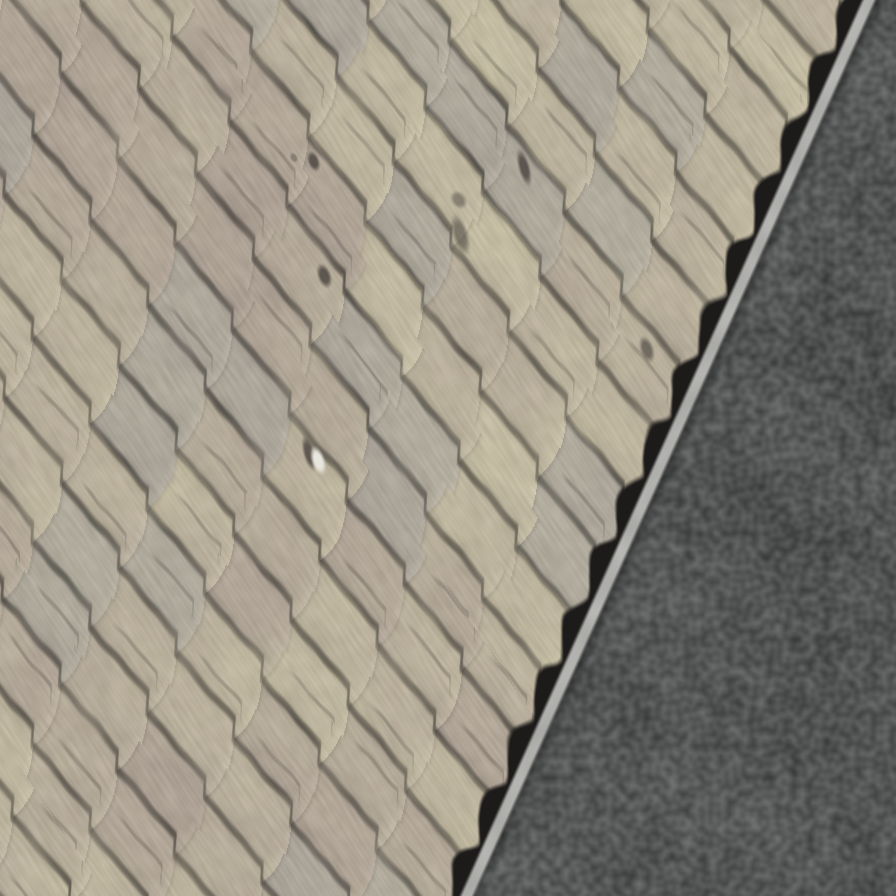
Write a three.js fragment shader that draws this texture.

```glsl
// Slanted rows of weathered roof shingles ending at a pale metal strip beside dark asphalt.
varying vec2 vUv;

float hash(vec2 p) {
  return fract(sin(dot(p, vec2(127.1, 311.7))) * 43758.5);
}

vec2 randomGradient(vec2 cell) {
  float angle = 6.2832 * hash(cell);
  return vec2(cos(angle), sin(angle));
}

float gradientNoise(vec2 p) {
  vec2 cell = floor(p), f = fract(p);
  vec2 w = f * f * f * (f * (f * 6.0 - 15.0) + 10.0);
  vec2 e = vec2(1.0, 0.0);
  float low = mix(dot(randomGradient(cell), f),
                  dot(randomGradient(cell + e), f - e), w.x);
  float high = mix(dot(randomGradient(cell + e.yx), f - e.yx),
                   dot(randomGradient(cell + 1.0), f - 1.0), w.x);
  return mix(low, high, w.y);
}

// Coordinates on the shingle lattice: x along a row, y across the rows
vec2 latticeCoords(vec2 p) {
  vec2 along = vec2(0.064, -0.095), across = vec2(0.0306, 0.0682);
  vec2 q = p - vec2(0.5113, 0.4974);
  float area = along.x * across.y - along.y * across.x;
  return vec2(q.x * across.y - q.y * across.x,
              along.x * q.y - along.y * q.x) / area;
}

// Soft slanted oval used for chips and holes
float speck(vec2 p, vec2 center, vec2 radius) {
  vec2 q = p - center;
  q.x += 0.25 * q.y;
  return 1.0 - smoothstep(0.5, 1.3, length(q / radius));
}

vec3 shingles(vec2 p, vec2 g) {
  // Each seam drifts along a shingle, then steps back at its end
  float seam = floor(g.y + 0.5);
  float shift = 0.16 * (hash(vec2(seam, 3.0)) - 0.5);
  float f = fract(g.x + shift);
  float drift = 0.2 * (f - 0.5 - smoothstep(0.9, 1.0, f));
  float wobble = 0.05 * gradientNoise(g * vec2(3.0, 1.0));
  float d = g.y - seam - drift - wobble;
  float row = seam + step(0.0, d) - 1.0;
  float v = fract(d);

  // Rounded shingle ends
  float u = g.x + shift - 0.35 * v * (1.0 - v);
  vec2 id = vec2(floor(u), row);
  u = fract(u);
  float tone = hash(id + 7.3);

  // Patchy pink and straw tints, different on each shingle
  float patches = gradientNoise(p * 5.0 + 2.0) + 0.5 * gradientNoise(p * 17.0);
  float straw = clamp(0.2 + 0.55 * tone + 0.45 * patches + 0.25 * p.x, 0.0, 1.0);
  vec3 color = mix(vec3(0.665, 0.615, 0.575), vec3(0.765, 0.735, 0.635), straw);
  color = mix(color, vec3(0.65, 0.64, 0.61), 0.55 * step(0.76, hash(id + 19.0)));

  // Grain drawn out along the row
  color += 0.05 * gradientNoise(g * vec2(2.5, 17.0));
  color += 0.025 * gradientNoise(p * 65.0);

  // Thin splits on some shingles
  float splitAt = mix(0.25, 0.72, hash(id + 31.0));
  float split = 1.0 - smoothstep(0.01, 0.05, abs(v - splitAt));
  split *= step(0.55, hash(id + 43.0)) * smoothstep(0.1, 0.3, u)
         * (1.0 - smoothstep(0.8, 0.98, u));
  color *= 1.0 - 0.16 * split;

  // Faint light and dark sides of the shingle ends
  color *= 1.0 - 0.07 * (1.0 - smoothstep(0.0, 0.06, u));
  color += 0.025 * smoothstep(0.9, 0.98, u);

  // Dark seams with a soft shadow above
  float depth = 0.75 + 0.45 * gradientNoise(g * vec2(1.3, 2.0) + 5.0);
  float line = 1.0 - smoothstep(0.02, 0.095, abs(d));
  float shade = exp(-abs(d) * (d > 0.0 ? 9.0 : 18.0));
  color *= 1.0 - depth * (0.38 * line + 0.14 * shade);
  return color;
}

vec3 asphalt(vec2 p) {
  float grain = 0.11 * gradientNoise(p * 110.0) + 0.07 * gradientNoise(p * 58.0 + 9.0);
  float stain = 0.05 * gradientNoise(p * 6.0) + 0.04 * gradientNoise(p * 19.0);
  return vec3(0.33, 0.335, 0.335) + grain + stain;
}

void main() {
  vec2 p = vUv;
  vec2 g = latticeCoords(p);
  float edge = p.x - 0.521 - 0.449 * p.y;
  vec3 color = shingles(p, g);

  // Small holes and one bright chip
  float holes = speck(p, vec2(0.350, 0.820), vec2(0.006, 0.010));
  holes += 0.5 * speck(p, vec2(0.328, 0.824), vec2(0.004, 0.005));
  holes += speck(p, vec2(0.585, 0.813), vec2(0.006, 0.018));
  holes += speck(p, vec2(0.362, 0.692), vec2(0.007, 0.012));
  holes += 0.7 * speck(p, vec2(0.514, 0.738), vec2(0.008, 0.020));
  holes += 0.6 * speck(p, vec2(0.512, 0.777), vec2(0.008, 0.009));
  holes += 0.8 * speck(p, vec2(0.722, 0.610), vec2(0.007, 0.013));
  holes += speck(p, vec2(0.345, 0.494), vec2(0.006, 0.017));
  color = mix(color, vec3(0.25, 0.23, 0.22), 0.75 * min(holes, 1.0));
  color = mix(color, vec3(0.91, 0.90, 0.87), speck(p, vec2(0.355, 0.486), vec2(0.007, 0.014)));

  // Scalloped shadow under the row ends
  float scallop = pow(abs(cos(3.1416 * (g.y + 0.06))), 1.5);
  float rim = -0.014 - 0.018 * scallop + 0.004 * gradientNoise(p * 40.0);
  color = mix(color, vec3(0.11, 0.105, 0.10), smoothstep(rim - 0.004, rim + 0.004, edge));

  // Ground and metal strip
  vec3 ground = asphalt(p) * (0.72 + 0.28 * smoothstep(0.008, 0.022, edge));
  color = mix(color, ground, smoothstep(0.004, 0.010, edge));
  float strip = 1.0 - smoothstep(0.004, 0.010, abs(edge));
  color = mix(color, vec3(0.69, 0.69, 0.68) + 0.06 * gradientNoise(p * 30.0), strip);
  gl_FragColor = vec4(color, 1.0);
}
```
